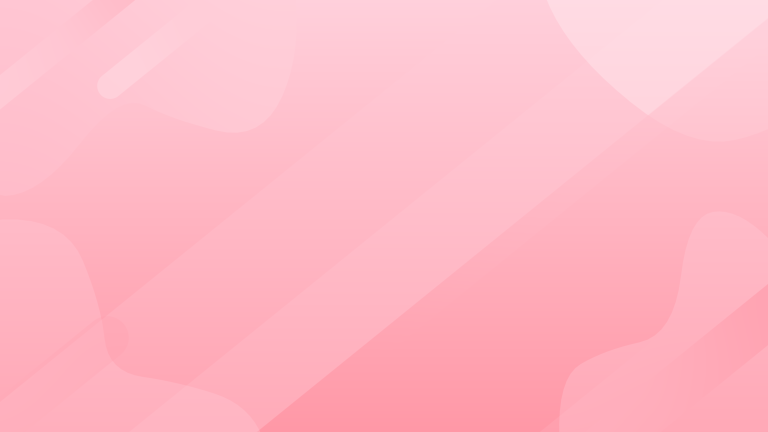
Give the GLSL for this background, as a WebGL 2 fragment shader.

```glsl
#version 300 es
precision highp float;

uniform vec2 u_resolution;
out vec4 outColor;

const vec2 ALONG = vec2(0.777, 0.629);
const vec2 ACROSS = vec2(-0.629, 0.777);
const vec3 WHITE = vec3(1.0);
const vec3 ROSE = vec3(1.0, 0.60, 0.66);
const vec3 BLUSH = vec3(1.0, 0.80, 0.85);
const int CURVE_STEPS = 8;

// Antialiased coverage of a signed distance
float cover(float d, float pixel) {
    return 1.0 - smoothstep(-0.7 * pixel, 0.7 * pixel, d);
}

// Coverage of the strip between two parallel lines
float strip(float v, float low, float high, float pixel) {
    return cover(abs(v - 0.5 * (low + high)) - 0.5 * (high - low), pixel);
}

float capsule(vec2 p, vec2 a, vec2 b, float radius) {
    vec2 pa = p - a, ba = b - a;
    return length(pa - ba * clamp(dot(pa, ba) / dot(ba, ba), 0.0, 1.0)) - radius;
}

vec2 bezier(vec2 a, vec2 b, vec2 c, float t) {
    return mix(mix(a, b, t), mix(b, c, t), t);
}

// Signed distance to a closed quadratic spline
float blob(vec2 p, vec2 knots[8]) {
    float nearest = 1e5, side = 1.0;
    for (int i = 0; i < 8; i++) {
        vec2 knot = knots[i];
        vec2 start = 0.5 * (knots[(i + 7) % 8] + knot);
        vec2 end = 0.5 * (knot + knots[(i + 1) % 8]);
        vec2 a = start;
        for (int j = 1; j <= CURVE_STEPS; j++) {
            vec2 b = bezier(start, knot, end, float(j) / float(CURVE_STEPS));
            vec2 pa = p - a, ba = b - a;
            vec2 gap = pa - ba * clamp(dot(pa, ba) / dot(ba, ba), 0.0, 1.0);
            nearest = min(nearest, dot(gap, gap));
            bool crosses = (a.y > p.y) != (b.y > p.y);
            if (crosses && p.x < a.x + ba.x * (p.y - a.y) / ba.y) side = -side;
            a = b;
        }
    }
    return side * sqrt(nearest);
}

// Wide diagonal bands through the centre
vec3 paintBands(vec3 color, float s, float v, float pixel) {
    color = mix(color, BLUSH, 0.21 * strip(v, -0.374, 0.054, pixel));
    color = mix(color, vec3(1.0, 0.84, 0.88), 0.15 * strip(v, -0.374, -0.188, pixel));
    float shade = 0.10 * smoothstep(0.75, 1.5, s);
    return mix(color, BLUSH, shade * strip(v, -0.424, -0.374, pixel));
}

vec3 paintUpperLeft(vec3 color, vec2 p, float s, float v, float pixel) {
    float shape = cover(blob(p, vec2[8](
        vec2(0.660, 1.185), vec2(0.701, 0.884), vec2(0.606, 0.671), vec2(0.394, 0.725),
        vec2(0.278, 0.787), vec2(0.093, 0.549), vec2(-0.069, 0.544), vec2(-0.231, 1.185))), pixel);
    vec3 tint = mix(vec3(1.0, 0.75, 0.805), vec3(1.0, 0.81, 0.85), smoothstep(0.0, 0.65, p.x));
    color = mix(color, tint, 0.6 * shape);
    float ribbon = strip(v, 0.580, 0.642, pixel);
    color = mix(color, WHITE, 0.15 * ribbon * (1.0 - smoothstep(0.48, 0.74, s)));
    color = mix(color, ROSE, 0.28 * ribbon * smoothstep(0.66, 0.88, s));
    vec2 tip = vec2(0.255, 0.801);
    float pill = cover(capsule(p, tip, tip + ALONG, 0.030), pixel);
    return mix(color, WHITE, 0.20 * pill * (1.0 - smoothstep(0.72, 1.0, s)));
}

vec3 paintUpperRight(vec3 color, vec2 p, float v, float pixel) {
    float shape = cover(blob(p, vec2[8](
        vec2(1.222, 1.093), vec2(1.324, 0.873), vec2(1.597, 0.653), vec2(1.806, 0.699),
        vec2(1.990, 0.861), vec2(1.990, 1.185), vec2(1.620, 1.278), vec2(1.300, 1.230))), pixel);
    float glow = mix(0.09, 0.25, smoothstep(-0.374 - pixel, -0.374 + pixel, v));
    return mix(color, WHITE, shape * glow);
}

vec3 paintLowerLeft(vec3 color, vec2 p, float s, float pixel) {
    float shape = cover(blob(p, vec2[8](
        vec2(-0.139, 0.486), vec2(0.150, 0.498), vec2(0.234, 0.294), vec2(0.250, 0.139),
        vec2(0.412, 0.116), vec2(0.579, 0.0625), vec2(0.637, -0.088), vec2(-0.231, -0.204))), pixel);
    color = mix(color, BLUSH, 0.30 * shape);
    vec2 tip = vec2(0.248, 0.218);
    float pill = cover(capsule(p, tip - ALONG, tip, 0.050), pixel);
    return mix(color, ROSE, 0.22 * pill * smoothstep(-0.05, 0.36, s));
}

vec3 paintLowerRight(vec3 color, vec2 p, float s, float v, float pixel) {
    float shape = cover(blob(p, vec2[8](
        vec2(1.852, 0.375), vec2(1.708, 0.519), vec2(1.593, 0.500), vec2(1.560, 0.225),
        vec2(1.400, 0.190), vec2(1.289, 0.125), vec2(1.301, -0.157), vec2(1.968, -0.204))), pixel);
    color = mix(color, BLUSH, 0.32 * shape);
    float fade = 1.0 - smoothstep(1.0, 1.4, s);
    color = mix(color, BLUSH, 0.14 * fade * strip(v, -0.852, -0.786, pixel));
    float ribbon = strip(v, -0.962, -0.852, pixel);
    color = mix(color, BLUSH, 0.18 * ribbon * (1.0 - smoothstep(1.0, 1.35, s)));
    return mix(color, ROSE, 0.60 * ribbon * smoothstep(1.2, 1.6, s));
}

void main() {
    float pixel = 1.0 / u_resolution.y;
    vec2 p = gl_FragCoord.xy * pixel;
    float s = dot(p, ALONG), v = dot(p, ACROSS);
    vec3 color = mix(vec3(1.0, 0.595, 0.652), vec3(1.0, 0.815, 0.86), p.y);
    color = paintBands(color, s, v, pixel);
    color = paintUpperLeft(color, p, s, v, pixel);
    color = paintUpperRight(color, p, v, pixel);
    color = paintLowerLeft(color, p, s, pixel);
    color = paintLowerRight(color, p, s, v, pixel);
    outColor = vec4(color, 1.0);
}
```
